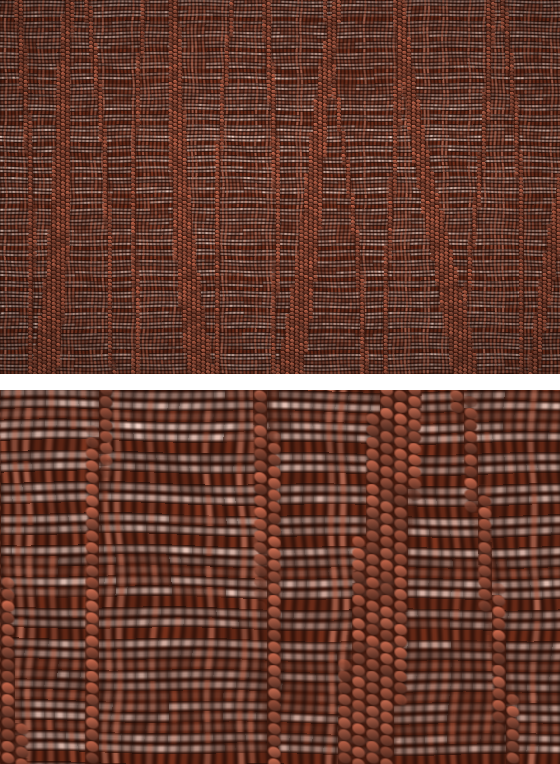
Top: the whole. Bottom: its middle third, enlarged.
Reproduce this texture procedurally as a Shadertoy shader.

```glsl
const vec3 SHADOW = vec3(0.20, 0.075, 0.04);
const vec3 RUST = vec3(0.45, 0.18, 0.10);
const vec3 PINK = vec3(0.57, 0.34, 0.27);
const vec3 PALE = vec3(0.73, 0.61, 0.57);
const vec3 BEAD = vec3(0.64, 0.33, 0.24);
const float WEFTS = 108.0;          // horizontal threads per canvas height
const float WARPS = 100.0;          // vertical threads per canvas height
const vec2 BEADS = vec2(80.0, 96.0); // raised knots per canvas height
const int BANDS = 14;
const float BAND_PITCH = 0.11;
const float VIGNETTE = 0.45;

float hash(vec2 p) {
    p = fract(p * vec2(0.1031, 0.1137));
    p += dot(p, p.yx + 33.33);
    return fract((p.x + p.y) * p.x * 91.7);
}

// Layered sines: uneven thickness along one thread
float slub(float t, float phase) {
    return 0.5 + 0.22 * sin(t * 29.0 + phase) + 0.16 * sin(t * 71.0 + phase * 2.3)
               + 0.12 * sin(t * 163.0 + phase * 3.7);
}

// Round cross-section of a thread, dark at both sides
float thread(float f, float soft) {
    return smoothstep(0.0, soft, f) * smoothstep(1.0, 1.0 - soft, f);
}

// Coverage of the leaning, tapering bands of knots
float bandMask(vec2 p, float soft) {
    float cover = 0.0;
    for (int i = 0; i < BANDS; i++) {
        float n = float(i);
        float a = hash(vec2(n, 3.0)), b = hash(vec2(n, 17.0)), c = hash(vec2(n, 41.0));
        float wide = mod(n, 3.0) == 1.0 ? 1.0 : 0.0;
        float side = mod(n, 2.0) * 2.0 - 1.0;
        float lean = side * mix(0.015, 0.12, a * a) + wide * side * 0.05;
        float center = (n + 0.25 + 0.5 * b) * BAND_PITCH + lean * (p.y - 0.5)
                     + 0.011 * sin(p.y * 5.0 + c * 6.28);
        float taper = c > 0.5 ? p.y : 1.0 - p.y;
        float narrowHalf = mix(0.0062, 0.0125, taper * b);
        float wideHalf = mix(0.013, 0.036, taper);
        float halfWidth = mix(narrowHalf, wideHalf, wide);
        float d = abs(p.x - center) - halfWidth;
        cover = max(cover, smoothstep(soft, -soft, d));
    }
    return cover;
}

// Ribbed ground: two pale wefts, then a gap showing the rust warp
vec3 groundWeave(vec2 p) {
    float y = p.y * WEFTS + 0.15 * sin(p.x * 9.0) + 0.12 * sin(p.x * 31.0 + p.y * 20.0);
    float x = p.x * WARPS + 0.18 * sin(p.y * 23.0) + 0.12 * sin(p.y * 61.0 + p.x * 40.0);
    float row = floor(y), column = floor(x);
    float rowTone = hash(vec2(row, 7.0));
    float columnTone = hash(vec2(column, 59.0));
    float stitch = hash(vec2(column, row));
    float weft = thread(fract(y), 0.42);
    float warp = thread(fract(x), 0.45);

    float warpLight = warp * mix(0.65, 1.2, columnTone) * mix(0.7, 1.15, stitch);
    float pinkness = 0.75 * smoothstep(0.4, 0.9, columnTone);
    vec3 gap = mix(SHADOW, mix(RUST, PINK, pinkness), warpLight);

    float paleLight = weft * mix(0.68, 1.08, rowTone)
                    * mix(0.72, 1.18, slub(p.x, rowTone * 40.0)) * mix(0.72, 1.15, stitch);
    vec3 rib = mix(SHADOW, PALE, paleLight);
    // Warp passing over the rib, and the dark groove beside it
    float over = smoothstep(0.45, 0.85, 0.6 * columnTone + 0.4 * stitch);
    rib = mix(rib, mix(RUST * 0.8, PINK, weft), 0.85 * over * warp);
    rib *= mix(0.66, 1.04, warp);

    float patchTone = 0.5 + 0.3 * sin(p.x * 11.0 + 2.0 * sin(p.y * 4.0)) + 0.2 * sin(p.y * 13.0);
    float isRib = mod(row, 3.0) > 0.5 ? 1.0 : 0.3 * step(0.6, rowTone);
    float dropped = 0.55 * step(0.86, hash(vec2(floor(x / 5.0), row + 29.0)));
    return mix(gap, rib, isRib * mix(0.80, 1.0, patchTone) * (1.0 - dropped));
}

// Raised oval knots on a staggered grid, laid over the ground
vec3 addKnots(vec3 ground, vec2 p) {
    vec2 q = p * BEADS;
    float column = floor(q.x);
    float stagger = 0.5 * mod(column, 2.0);
    vec2 cell = vec2(column, floor(q.y + stagger));
    vec2 f = vec2(fract(q.x), fract(q.y + stagger)) - 0.5;
    vec2 cellCenter = (cell + 0.5 - vec2(0.0, stagger)) / BEADS;
    float tone = hash(cell + 11.0);

    f.y += 0.25 * f.x;
    float oval = length(f * vec2(1.08, 1.05));
    float body = smoothstep(0.60, 0.36, oval);
    float light = mix(0.68, 1.06, tone) * (0.92 + 0.55 * f.y - 0.2 * f.x);
    vec3 knot = mix(BEAD, PINK, 0.4 * hash(cell + 83.0)) * light;

    float bed = bandMask(vec2(p.x, cellCenter.y), 0.002);
    float raised = bandMask(cellCenter, 0.001);
    vec3 color = mix(ground, SHADOW * 1.1, 0.85 * bed * max(raised, 0.35));
    return mix(color, knot, raised * body);
}

void mainImage(out vec4 fragColor, in vec2 fragCoord) {
    vec2 p = fragCoord / iResolution.y;
    vec3 color = addKnots(groundWeave(p), p);

    // Soft falloff of light toward the corners
    vec2 fromCenter = fragCoord / iResolution.xy - vec2(0.52, 0.54);
    color *= 1.08 - VIGNETTE * dot(fromCenter, fromCenter);
    fragColor = vec4(clamp(color, 0.0, 1.0), 1.0);
}
```
